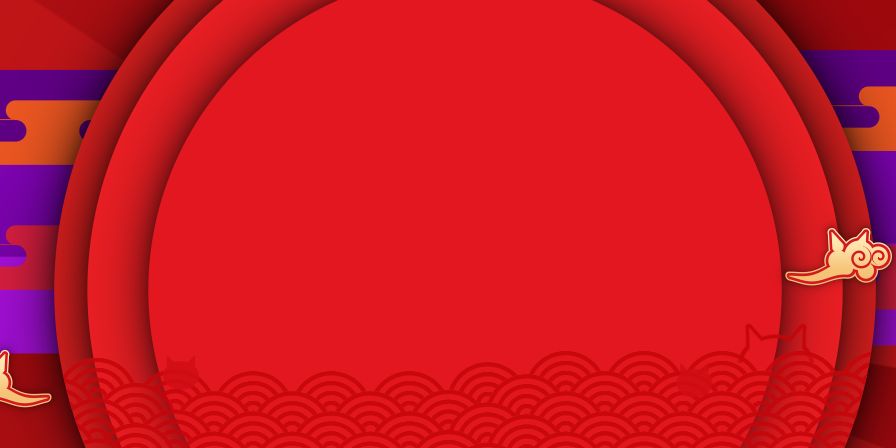
Reproduce this background procedurally as a Shadertoy shader.

```glsl
float fill(float d) { return clamp(0.5 - d * iResolution.y, 0.0, 1.0); }

float hash(float n) {
    n = fract(n * 0.1031);
    n *= n + 33.33;
    return fract(n * (n + n));
}

// Segment whose radius runs from ra to rb
float taper(vec2 p, vec2 a, vec2 b, float ra, float rb) {
    vec2 pa = p - a, ba = b - a;
    float h = clamp(dot(pa, ba) / dot(ba, ba), 0.0, 1.0);
    return length(pa - ba * h) - mix(ra, rb, h);
}

// Two rounded bars joined by a notched neck
float barCloud(vec2 q) {
    float top = taper(q, vec2(0.022, -0.022), vec2(1, -0.022), 0.022, 0.022);
    float bottom = abs(q.y + 0.118) - 0.026;
    float notchL = taper(q, vec2(-1, -0.068), vec2(0.022, -0.068), 0.024, 0.024);
    float notchR = taper(q, vec2(0.188, -0.068), vec2(1, -0.068), 0.024, 0.024);
    float neck = max(abs(q.y + 0.068) - 0.026, -min(notchL, notchR));
    return min(min(top, bottom), neck);
}

vec3 sunRays(vec2 q) {
    float sector = atan(q.y, q.x) * 5.5;
    float edge = smoothstep(0.0, 0.04, fract(sector));
    float light = mix(hash(floor(sector) + 39.0), hash(floor(sector) + 40.0), edge);
    return mix(vec3(0.61, 0.03, 0.05), vec3(0.78, 0.09, 0.10), light);
}

vec3 sidePanels(vec3 col, vec2 p) {
    float right = step(1.0, p.x);
    float y = p.y - 0.03 * right;
    vec3 purple = mix(vec3(0.68, 0.06, 0.89), vec3(0.49, 0.01, 0.69), fill(0.427 - y));
    purple = mix(purple, vec3(0.36, 0.0, 0.50), fill(0.635 - y));
    purple *= 0.93 + 0.12 * smoothstep(0.2, 0.85, y);
    vec2 origin = vec2(0.013 + 1.904 * right, 0.0);
    float orange = barCloud(p - origin - vec2(0, 0.776 + 0.031 * right));
    float red = barCloud(p - origin - vec2(0, 0.497 - 0.044 * right));
    purple = mix(purple, vec3(0.93, 0.34, 0.13), fill(orange));
    purple = mix(purple, vec3(0.85, 0.12, 0.25), fill(red));
    float panel = max(p.y - 0.844 - 0.044 * right, 0.211 + 0.018 * right - p.y);
    return mix(col, purple, fill(panel));
}

// Disc with a soft shadow around it
vec3 raisedDisc(vec3 col, vec2 q, float radius, vec3 tint) {
    float d = length(q) - radius;
    col *= 1.0 - 0.5 * exp(-max(d, 0.0) / 0.045);
    return mix(col, tint, fill(d));
}

float crest(float x) {
    return 0.172 + 0.045 * smoothstep(0.95, 1.25, x) + 0.03 * (1.0 - smoothstep(0.2, 0.45, x));
}

// Overlapping scales of concentric rings: x = line, y = cover
vec2 waves(vec2 p) {
    vec2 result = vec2(0);
    const float radius = 0.092, pitch = 0.1745;
    for (float row = 0.0; row < 6.0; row++) {
        float shift = 0.5 * mod(row, 2.0);
        float x = 0.216 + pitch * (round((p.x - 0.216) / pitch - shift) + shift);
        float d = length(p - vec2(x, crest(x) - radius - 0.045 * row)) - radius;
        float stripe = abs(mod(-d, 0.022) - 0.005) - 0.005;
        result = mix(result, vec2(fill(stripe), 1), fill(d));
    }
    return result;
}

// Small round head with two pointed ears
float earedHead(vec2 q) {
    float head = length(q * vec2(0.8, 1.0)) - 0.032;
    q.x = abs(q.x);
    return min(head, taper(q, vec2(0.018, 0.012), vec2(0.03, 0.042), 0.014, 0.002));
}

float curl(vec2 q, float radius) {
    float turn = atan(q.y, q.x) / 6.2832;
    float spiral = abs(fract(length(q) / 0.017 - turn) - 0.5) * 0.017 - 0.0027;
    return max(spiral, length(q) - radius);
}

vec3 goldCloud(vec3 col, vec2 q) {
    float d = length(q - vec2(0, 0.008)) - 0.033;
    d = min(d, length(q + vec2(0.046, 0.004)) - 0.023);
    d = min(d, length(q - vec2(0.042, 0.006)) - 0.022);
    d = min(d, length(q - vec2(0.015, -0.026)) - 0.018);
    vec2 bend = q + vec2(0, 0.007 * sin(q.x * 45.0));
    d = min(d, taper(bend, vec2(-0.03, -0.026), vec2(-0.155, -0.043), 0.016, 0.001));
    vec2 ear = vec2(abs(q.x + 0.023), q.y);
    d = min(d, taper(ear, vec2(0.025, 0.028), vec2(0.038, 0.059), 0.013, 0.001));
    vec3 gold = mix(vec3(0.96, 0.76, 0.46), vec3(1.0, 0.91, 0.70), smoothstep(-0.04, 0.05, q.y));
    vec3 scarlet = vec3(0.83, 0.10, 0.13);
    col *= 1.0 - 0.3 * exp(-max(d - 0.009, 0.0) / 0.008);
    col = mix(col, gold, fill(d - 0.009));
    col = mix(col, scarlet, fill(d - 0.006));
    col = mix(col, gold, fill(d));
    float curls = min(curl(q - vec2(0.002, 0.003), 0.026), curl(q - vec2(0.045, 0.004), 0.017));
    return mix(col, scarlet, fill(max(curls, d)));
}

void mainImage(out vec4 fragColor, in vec2 fragCoord) {
    vec2 p = fragCoord / iResolution.y;
    p.x += 1.0 - 0.5 * iResolution.x / iResolution.y;
    vec2 q = p - vec2(1.038, 0.352);

    // Backdrop and stacked discs
    vec3 col = sidePanels(sunRays(q), p);
    col = raisedDisc(col, q, 0.917, vec3(0.86, 0.12, 0.12));
    col = raisedDisc(col, q, 0.843, vec3(0.93, 0.12, 0.14));
    col = raisedDisc(col, q, 0.707, vec3(0.89, 0.09, 0.12));

    // Waves and eared shapes, kept within the largest disc
    float inside = fill(length(q) - 0.917);
    vec3 lineRed = vec3(0.77, 0.02, 0.04);
    float ears = abs(earedHead((p - vec2(1.732, 0.185)) * 0.5)) - 0.002;
    col = mix(col, lineRed, fill(max(ears, 0.19 - p.y)) * inside);
    vec2 wave = waves(p) * inside;
    col = mix(col, vec3(0.88, 0.08, 0.10), 0.3 * wave.y);
    col = mix(col, lineRed, 0.85 * wave.x);
    float heads = min(earedHead(p - vec2(0.404, 0.162)), earedHead(p - vec2(1.55, 0.145)));
    col = mix(col, vec3(0.82, 0.05, 0.08), 0.85 * fill(heads));

    // Gold clouds, the left one mirrored
    col = goldCloud(col, p - vec2(1.918, 0.422));
    col = goldCloud(col, vec2(-0.05 - p.x, p.y - 0.15));
    fragColor = vec4(col, 1.0);
}
```
